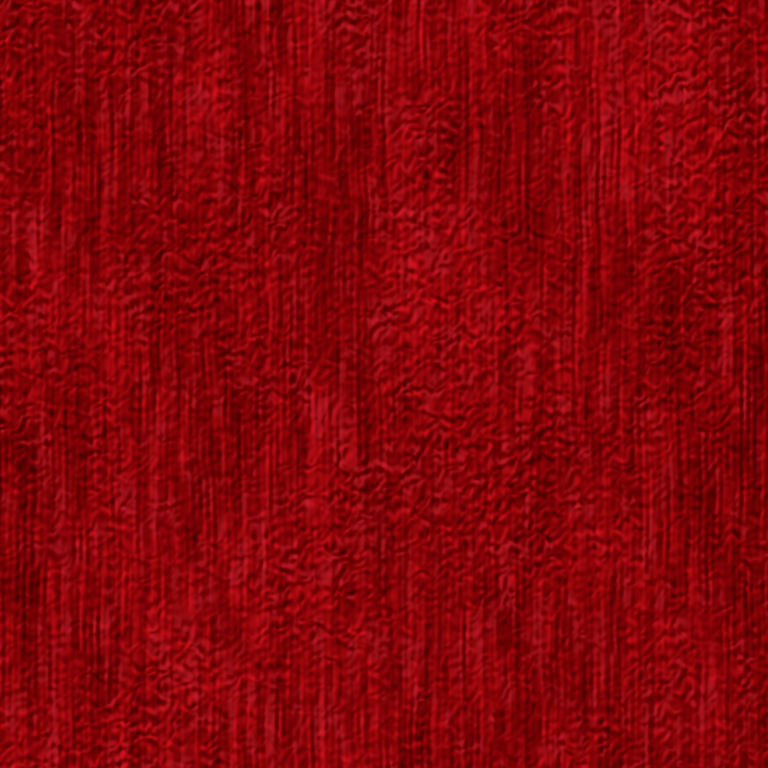
This texture is drawn by a three.js fragment shader. Its source:

```glsl
varying vec2 vUv;

#define DARK_RED vec3(0.375, 0.0, 0.008)
#define MID_RED vec3(0.525, 0.01, 0.025)
#define LIGHT_RED vec3(0.675, 0.04, 0.07)
#define ROSE_HAZE vec3(0.0, 0.035, 0.045)
#define THREADS 115.0
#define THREAD_GAIN 0.72
#define GRAIN_GAIN 0.85
#define MOTTLE_GAIN 0.30

float hash(vec2 p) {
  vec3 q = fract(p.xyx * 0.1031);
  q += dot(q, q.yzx + 33.33);
  return fract((q.x + q.y) * q.z);
}

// Smooth value noise from -1 to 1
float noise(vec2 p) {
  vec2 cell = floor(p);
  vec2 f = fract(p);
  f = f * f * (3.0 - 2.0 * f);
  float low = mix(hash(cell), hash(cell + vec2(1.0, 0.0)), f.x);
  float high = mix(hash(cell + vec2(0.0, 1.0)), hash(cell + 1.0), f.x);
  return 2.0 * mix(low, high, f.y) - 1.0;
}

// Layered noise for broad patches
float mottle(vec2 p) {
  float sum = 0.0;
  float gain = 1.0;
  for (int i = 0; i < 3; i++) {
    sum += gain * noise(p);
    p = p * 2.1 + 17.3;
    gain *= 0.6;
  }
  return sum;
}

// Vertical yarns: short slubs, long streaks and a faint regular cord
float yarns(vec2 uv) {
  float x = uv.x + 0.0015 * noise(uv * vec2(14.0, 22.0) + 5.0);
  float slubs = noise(vec2(x * THREADS * 1.9, uv.y * 17.0) + 31.0);
  float streaks = noise(vec2(x * THREADS * 1.2, uv.y * 5.0) + 73.0);
  float cord = sin(6.2832 * x * THREADS + 2.5 * noise(uv * vec2(20.0, 7.0) + 11.0));
  return slubs + 0.5 * streaks + 0.28 * cord;
}

// Crumpled fibres lit from the upper left
float fibreRelief(vec2 uv) {
  vec2 p = mat2(0.88, 0.47, -0.47, 0.88) * uv * vec2(165.0, 135.0) + 211.0;
  p += 0.6 * vec2(noise(uv * 60.0 + 3.0), noise(uv * 60.0 + 91.0));
  return noise(p) - noise(p + vec2(-0.55, 0.6));
}

void main() {
  // Patches where either the yarns or the crumpled fibres dominate
  float ribbed = smoothstep(-0.7, 0.7, mottle(vUv * vec2(9.0, 6.0) + 41.0));
  float patches = mottle(vUv * vec2(6.0, 3.5) + 7.0)
                + 0.7 * noise(vUv * vec2(38.0, 7.0) + 59.0);

  float tone = THREAD_GAIN * mix(0.65, 1.15, ribbed) * yarns(vUv)
             + GRAIN_GAIN * mix(1.2, 0.65, ribbed) * fibreRelief(vUv)
             + MOTTLE_GAIN * patches;
  tone = clamp(tone, -1.7, 1.8);

  // Dye ramp, running past both ends for deep gaps and bright ridges
  vec3 colour = tone < 0.0 ? mix(MID_RED, DARK_RED, -tone)
                           : mix(MID_RED, LIGHT_RED, tone);

  // Dusty rose cast on the raised fibres
  float haze = smoothstep(-0.1, 0.6, noise(vUv * vec2(70.0, 32.0) + 127.0));
  colour += ROSE_HAZE * haze * smoothstep(-0.3, 0.5, tone);

  gl_FragColor = vec4(clamp(colour, 0.0, 1.0), 1.0);
}
```
